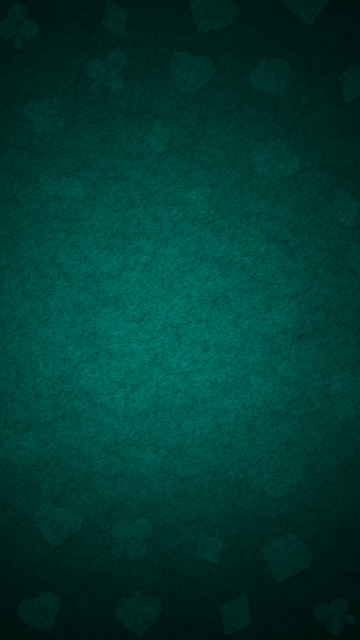
Reproduce this background procedurally as a WebGL 2 fragment shader.

```glsl
#version 300 es
precision highp float;
// Dark green felt with a soft off-centre glow and faint card suits.
// The suits sit on tilted rows, each with its own start and spacing;
// the felt is layered cellular noise, stretched along its fibres.

#define GLOW_CENTER vec2(0.44, 0.82)
#define GLOW_WIDTH 0.60
#define GLOW_ABOVE 0.69
#define GLOW_BELOW 0.53
#define SHADE_LEVEL 0.05
#define GLOW_LEVEL 0.36
#define SUIT_SIZE 0.064
#define SUIT_LIFT_EDGE 0.058
#define SUIT_LIFT_CENTER 0.012
#define GRAIN 1.0

uniform vec2 u_resolution;
out vec4 outColor;

const int ROWS = 10;
// Per row: height, first x, spacing, first suit
const vec4 ROW[ROWS] = vec4[ROWS](
  vec4(1.71, 0.05, 0.268, 1), vec4(1.58, 0.30, 0.228, 1),
  vec4(1.46, 0.12, 0.32, 1),  vec4(1.24, 0.16, 0.40, 0),
  vec4(1.08, 0.39, 0.32, 2),  vec4(0.79, 0.15, 0.64, 3),
  vec4(0.69, 0.72, 0.255, 2), vec4(0.53, 0.046, 0.365, 3),
  vec4(0.315, 0.157, 0.212, 0), vec4(0.07, 0.115, 0.27, 0));
// Rise from one suit to the next along each row
const float TILT[ROWS] = float[ROWS](
  0.018, -0.01, -0.068, -0.02, -0.02, 0.116, -0.02, -0.037, -0.03, 0.0);

vec2 hash2(vec2 p) {
  vec3 q = fract(p.xyx * vec3(0.1031, 0.1030, 0.0973));
  q += dot(q, q.yzx + 33.33);
  return fract((q.xx + q.yz) * q.zy);
}

// Distance to the nearest scattered cell point
float cellular(vec2 p) {
  vec2 cell = floor(p), f = p - cell;
  float nearest = 4.0;
  for (int y = -1; y <= 1; y++)
    for (int x = -1; x <= 1; x++) {
      vec2 o = vec2(x, y);
      vec2 d = o + hash2(cell + o + 200.0) - f;
      nearest = min(nearest, dot(d, d));
    }
  return sqrt(nearest);
}

// Coarse mottling down to fine fibres, centred on zero
float felt(vec2 p) {
  float sum = 0.0, freq = 9.0, amp = 0.10;
  for (int i = 0; i < 4; i++) {
    float a = 0.5 * sin(float(i) * 2.3) - 0.2;
    vec2 q = mat2(cos(a), sin(a), -sin(a), cos(a)) * p;
    sum += amp * (0.46 - cellular(q * freq * vec2(0.75, 1.2)));
    freq *= 2.45;
    amp *= 1.42;
  }
  return sum;
}

// Suit shapes, about one unit in radius
float heart(vec2 p) {
  p = vec2(abs(p.x), p.y) * 0.6 + vec2(0.0, 0.55);
  if (p.x + p.y > 1.0) return (length(p - vec2(0.25, 0.75)) - 0.3536) / 0.6;
  vec2 a = p - vec2(0.0, 1.0);
  vec2 b = p - 0.5 * max(p.x + p.y, 0.0);
  return sqrt(min(dot(a, a), dot(b, b))) * sign(p.x - p.y) / 0.6;
}

float stem(vec2 p) {
  return max(abs(p.x) - 0.08 + 0.25 * (p.y + 0.4), abs(p.y + 0.6) - 0.45);
}

float club(vec2 p) {
  float top = length(p - vec2(0.0, 0.5)) - 0.43;
  float side = length(vec2(abs(p.x) - 0.46, p.y + 0.2)) - 0.43;
  return min(min(top, side), stem(p));
}

float suitShape(vec2 p, int suit) {
  if (suit == 0) return heart(p);
  if (suit == 1) return club(p);
  if (suit == 2) return 0.7 * (abs(p.x) * 1.2 + abs(p.y) * 0.9 - 0.85);
  return min(heart(vec2(p.x, 0.1 - p.y)), stem(p));
}

// Coverage of all suits at p
float suits(vec2 p, float pixel) {
  float cover = 0.0;
  for (int r = 0; r < ROWS; r++)
    for (int c = 0; c < 4; c++) {
      vec2 center = vec2(ROW[r].y, ROW[r].x) + float(c) * vec2(ROW[r].z, TILT[r]);
      vec2 q = p - center;
      if (dot(q, q) > 0.012) continue;
      int suit = (int(ROW[r].w) + (r % 2 == 0 ? c : -c)) & 3;
      float wave = sin(float(r) * 2.7 + float(c) * 4.1);
      float angle = wave * (suit == 1 ? 1.5 : 0.5) + (suit == 3 ? 3.14 : 0.0);
      // Smaller suits above the glow
      vec2 away = center - vec2(0.45, 1.23);
      float size = SUIT_SIZE * (1.0 + 0.1 * wave) * (1.0 - 0.5 * exp(-dot(away, away) * 22.0));
      q = mat2(cos(angle), sin(angle), -sin(angle), cos(angle)) * q / size;
      float d = suitShape(q, suit) * size;
      cover = max(cover, 1.0 - smoothstep(-pixel, pixel + 0.001, d));
    }
  return cover;
}

void main() {
  vec2 p = gl_FragCoord.xy / u_resolution.x;
  vec2 g = p - GLOW_CENTER;
  g /= vec2(GLOW_WIDTH, g.y > 0.0 ? GLOW_ABOVE : GLOW_BELOW);
  float glow = exp(-dot(g, g));
  float lift = mix(SUIT_LIFT_EDGE, SUIT_LIFT_CENTER, sqrt(glow));
  float level = SHADE_LEVEL + GLOW_LEVEL * glow + lift * suits(p, 0.7 / u_resolution.x);
  level *= 1.0 + GRAIN * felt(p);
  outColor = vec4(max(vec3(0.0, level, level * 0.9 - 0.008), 0.0), 1.0);
}
```
